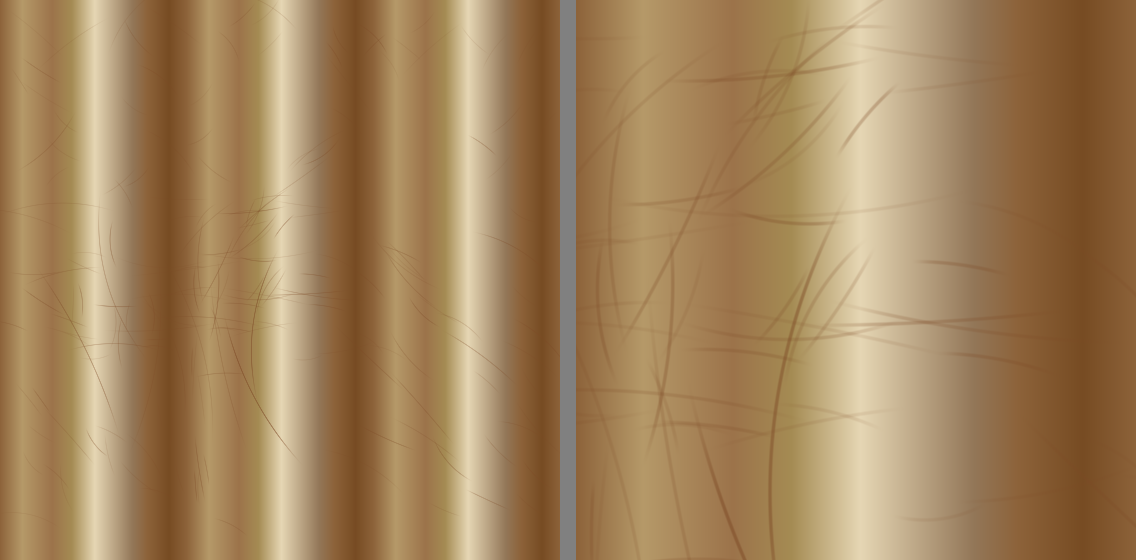
Left, the full canvas; right, a detail of the centre.
This texture is drawn by a three.js fragment shader. Its source:

```glsl
// Brushed bronze sheet: three identical vertical folds, each shaded by a chain
// of linear colour stops, under families of fine curved scratches.
// Every scratch is a hashed parabola that fades towards its two ends.

varying vec2 vUv;

const float FOLDS = 3.0;

// Colours of one fold, from left to right
const vec3 BROWN  = vec3(0.550, 0.385, 0.225);
const vec3 TAN    = vec3(0.710, 0.600, 0.410);
const vec3 COPPER = vec3(0.610, 0.450, 0.290);
const vec3 OLIVE  = vec3(0.645, 0.545, 0.325);
const vec3 CREAM  = vec3(0.900, 0.840, 0.705);
const vec3 TAUPE  = vec3(0.575, 0.465, 0.345);
const vec3 UMBER  = vec3(0.465, 0.295, 0.135);

// Where each colour peaks, as a fraction of the fold
const float TAN_AT    = 0.120;
const float COPPER_AT = 0.280;
const float OLIVE_AT  = 0.385;
const float CREAM_AT  = 0.508;
const float TAUPE_AT  = 0.710;
const float BROWN_AT  = 0.790;
const float UMBER_AT  = 0.905;

// Scratches, in canvas units
const vec3  SCRATCH_COLOR = vec3(0.490, 0.285, 0.145);
const float LINE_CORE = 0.0003;
const float LINE_EDGE = 0.0017;
const float MAX_BEND  = 0.22;
const float FAINTEST  = 0.10;
const float STRONGEST = 0.34;

vec4 hash4(float n) {
  vec4 p = fract(vec4(n) * vec4(0.1031, 0.1030, 0.0973, 0.1099));
  p += dot(p, p.wzxy + 33.33);
  return fract((p.xxyz + p.yzzw) * p.zywx);
}

// Position of x between two stops, clamped
float ramp(float from, float to, float x) {
  return clamp((x - from) / (to - from), 0.0, 1.0);
}

vec3 foldColor(float x) {
  vec3 c = mix(BROWN, TAN, ramp(0.0, TAN_AT, x));
  c = mix(c, COPPER, ramp(TAN_AT, COPPER_AT, x));
  c = mix(c, OLIVE, ramp(COPPER_AT, OLIVE_AT, x));
  c = mix(c, CREAM, ramp(OLIVE_AT, CREAM_AT, x));
  c = mix(c, TAUPE, ramp(CREAM_AT, TAUPE_AT, x));
  c = mix(c, BROWN, ramp(TAUPE_AT, BROWN_AT, x));
  c = mix(c, UMBER, ramp(BROWN_AT, UMBER_AT, x));
  return mix(c, BROWN, ramp(UMBER_AT, 1.0, x));
}

// Coverage of one parabolic stroke of the given half length
float stroke(vec2 p, float angle, float halfLength, float bend) {
  float c = cos(angle);
  float s = sin(angle);
  vec2 q = vec2(c * p.x + s * p.y, c * p.y - s * p.x) / halfLength;
  float slope = 2.0 * bend * q.x;
  float offset = q.y - bend * (q.x * q.x - 0.5);
  float d = abs(offset) * halfLength / sqrt(1.0 + slope * slope);
  float taper = 1.0 - smoothstep(0.45, 1.0, abs(q.x));
  return taper * (1.0 - smoothstep(LINE_CORE, LINE_EDGE, d));
}

// Lays a family of scratches over a colour.
// area: centre and half extent; aim: angle and its spread; size: half lengths
vec3 scratch(vec3 base, vec2 uv, int count, float seed, vec4 area,
             vec2 aim, vec2 size, float strength) {
  for (int i = 0; i < 48; i++) {
    if (i >= count) break;
    vec4 place = hash4(seed + float(i) * 3.0);
    vec4 form = hash4(seed + float(i) * 3.0 + 501.0);
    vec2 centre = area.xy + area.zw * (2.0 * place.xy - 1.0);
    float angle = aim.x + aim.y * (2.0 * place.z - 1.0);
    float halfLength = mix(size.x, size.y, place.w * place.w);
    float bend = MAX_BEND * (2.0 * form.x - 1.0);
    float opacity = strength * mix(FAINTEST, STRONGEST, form.y * form.y);
    base = mix(base, SCRATCH_COLOR,
               opacity * stroke(uv - centre, angle, halfLength, bend));
  }
  return base;
}

void main() {
  vec2 uv = vUv;
  vec3 color = foldColor(fract(uv.x * FOLDS));

  // Level strokes across the middle left
  color = scratch(color, uv, 44, 11.0, vec4(0.32, 0.49, 0.30, 0.16),
                  vec2(0.0, 0.24), vec2(0.03, 0.12), 0.9);
  // Upright strokes, lower left
  color = scratch(color, uv, 24, 211.0, vec4(0.25, 0.36, 0.16, 0.25),
                  vec2(1.65, 0.25), vec2(0.03, 0.10), 0.9);
  // Steep rising strokes near the centre
  color = scratch(color, uv, 14, 317.0, vec4(0.43, 0.56, 0.08, 0.09),
                  vec2(0.95, 0.30), vec2(0.03, 0.08), 1.0);
  // Falling strokes, lower right and lower left
  color = scratch(color, uv, 34, 419.0, vec4(0.79, 0.36, 0.18, 0.28),
                  vec2(-0.62, 0.26), vec2(0.03, 0.09), 0.9);
  color = scratch(color, uv, 20, 557.0, vec4(0.22, 0.30, 0.20, 0.28),
                  vec2(-0.60, 0.40), vec2(0.03, 0.08), 0.9);
  // Crossing diagonals along the top
  color = scratch(color, uv, 24, 661.0, vec4(0.50, 0.82, 0.48, 0.17),
                  vec2(0.80, 0.25), vec2(0.03, 0.09), 0.8);
  color = scratch(color, uv, 24, 773.0, vec4(0.50, 0.82, 0.48, 0.17),
                  vec2(-0.80, 0.25), vec2(0.03, 0.07), 0.8);
  // A few long, deeper arcs
  color = scratch(color, uv, 7, 887.0, vec4(0.34, 0.38, 0.28, 0.18),
                  vec2(1.65, 0.40), vec2(0.14, 0.22), 1.5);

  gl_FragColor = vec4(color, 1.0);
}
```
